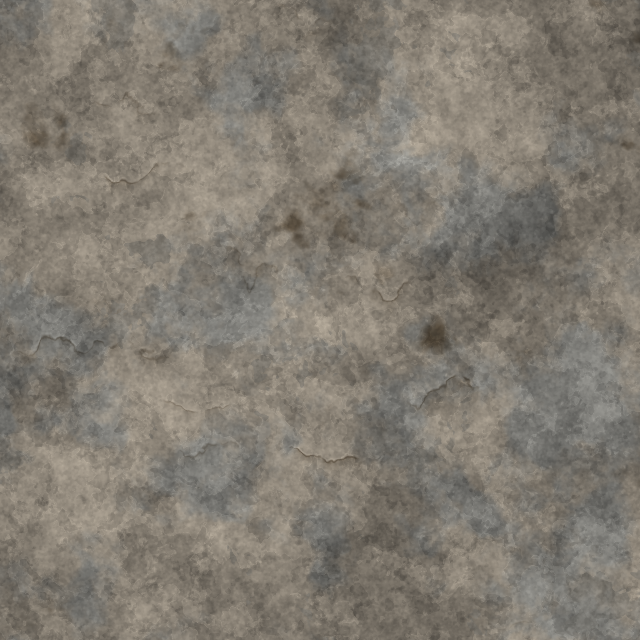
This texture is drawn by a WebGL 2 fragment shader. Its source:

```glsl
#version 300 es
precision highp float;

uniform vec2 u_resolution;
out vec4 fragColor;

vec3 hash(vec2 cell) {
    vec3 q = fract(cell.xyx * vec3(0.1031, 0.1030, 0.0973));
    q += dot(q, q.yxz + 33.33);
    return fract((q.xxy + q.yzz) * q.zyx);
}

// Smooth cellular noise: scattered points blend their random heights, -0.5 to 0.5
float cellular(vec2 p) {
    vec2 cell = floor(p);
    float sum = 0.0, weights = 0.0;
    for (int y = -1; y <= 1; y++) {
        for (int x = -1; x <= 1; x++) {
            vec2 neighbour = cell + vec2(x, y);
            vec3 point = hash(neighbour);
            vec2 offset = neighbour + point.xy - p;
            float w = exp(-5.0 * dot(offset, offset));
            sum += w * point.z;
            weights += w;
        }
    }
    return sum / weights - 0.5;
}

float layered(vec2 p, int octaves, float gain) {
    float sum = 0.0, amplitude = 1.0;
    for (int i = 0; i < octaves; i++) {
        sum += amplitude * cellular(p);
        amplitude *= gain;
        p = mat2(1.6, 1.2, -1.2, 1.6) * p + 17.3;
    }
    return sum;
}

float zigzag(float x) {
    return abs(fract(x) - 0.5) * 2.0 - 0.5;
}

// Broken ledges: x = dark crevice, y = soft shade below, z = pale rim above
vec3 ledges(vec2 uv) {
    float height = uv.y * 9.0 + 1.2 * layered(uv * 3.0 + 5.0, 2, 0.5);
    float row = floor(height);
    float d = fract(height) - 0.5;
    d += 0.26 * zigzag(uv.x * 9.0 + row * 3.7) + 0.1 * zigzag(uv.x * 23.0 + row);
    d += 0.2 * layered(uv * 22.0 + row * 9.1, 4, 0.6);
    float visible = smoothstep(0.16, 0.4, cellular(vec2(uv.x * 8.0, row * 7.3)));
    visible *= smoothstep(-0.3, 0.2, layered(uv * 30.0, 3, 0.6));
    float crevice = exp(-pow(d / 0.022, 2.0));
    float shade = exp(min(d, 0.0) / 0.12) * smoothstep(0.02, -0.02, d);
    float rim = exp(-pow((d - 0.05) / 0.025, 2.0));
    return visible * vec3(crevice, shade, rim);
}

void main() {
    vec2 uv = gl_FragCoord.xy / u_resolution;
    vec2 warp = vec2(layered(uv * 9.0, 4, 0.6), layered(uv * 9.0 + 40.0, 4, 0.6));
    vec2 p = uv + 0.016 * warp;

    // Broad clouds, crisp flakes and fine mottling
    float cloud = layered(p * 4.5, 6, 0.62);
    float mottle = layered(uv * 27.0 + 9.0, 4, 0.8);
    float flakeField = layered(p * 15.0 + 23.0, 5, 0.75) + 0.6 * cloud;
    float flakes = smoothstep(-0.03, 0.09, flakeField);
    float specks = smoothstep(0.3, 0.4, layered(uv * 42.0 + 70.0, 3, 0.7) - 0.3 * cloud);
    float grain = layered(uv * 150.0 + 31.0, 2, 0.9);
    float tone = 0.512 + 0.125 * cloud + 0.07 * mottle + 0.05 * (flakes - 0.5);
    tone += 0.065 * grain - 0.045 * specks;
    tone += 0.03 * smoothstep(0.04, 0.0, abs(flakeField - 0.12));

    // Warm stone with cool grey drifts
    float cool = smoothstep(0.02, 0.45, layered(p * 4.0 + 60.0, 6, 0.65));
    vec3 colour = tone * mix(vec3(1.012, 0.953, 0.864), vec3(0.9, 0.895, 0.863), cool);

    // Worn patches with ragged edges
    float worn = smoothstep(0.4, 0.46, layered(p * 6.0 + 80.0, 6, 0.7));
    colour = mix(colour, vec3(0.42, 0.412, 0.39) + 0.09 * mottle + 0.05 * grain, 0.5 * worn);

    // Brown damp stains
    float stain = smoothstep(0.42, 0.8, layered(p * vec2(8.0, 10.0) + 120.0, 5, 0.55));
    colour *= mix(vec3(1.0), vec3(0.6, 0.55, 0.48), stain);

    vec3 ledge = ledges(uv);
    colour *= 1.0 - ledge.x * vec3(0.24, 0.27, 0.31);
    colour *= 1.0 - ledge.y * vec3(0.17, 0.19, 0.22);
    colour *= 1.0 + 0.09 * ledge.z;

    fragColor = vec4(colour, 1.0);
}
```
